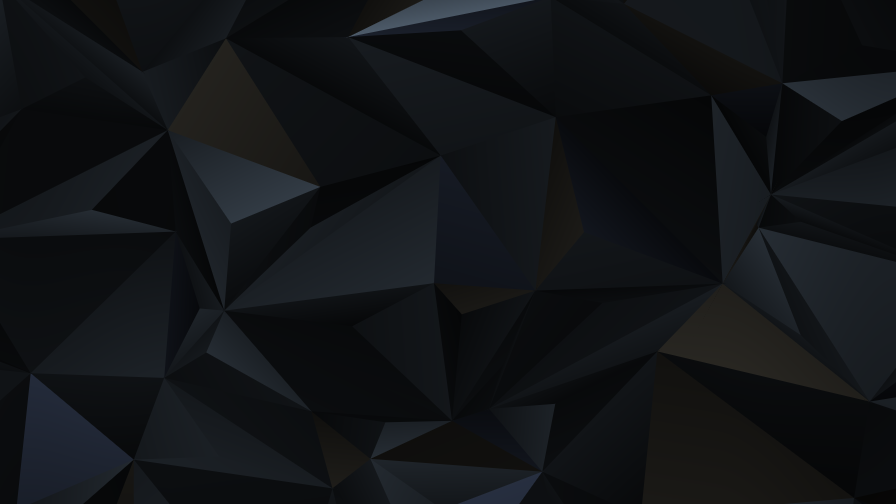
Reproduce this background procedurally as a Shadertoy shader.

```glsl
// Dark low-poly relief: a jittered grid is cut into irregular triangles, and
// some of those fan out from an inner peak into thin shards. Each facet gets a
// hashed tone and tint, shaded linearly between corners, with smoothed edges.

const vec2  CELL        = vec2(0.270, 0.235); // mean mesh spacing, canvas heights
const float JITTER      = 0.46;               // corner shift in cells, below 0.5
const vec2  SEED        = vec2(17.0, 43.0);
const float RISING      = 0.45;               // share of quads split along the rising diagonal
const float FAN_SHARE   = 0.38;               // share of triangles cut into three shards
const float PEAK_MARGIN = 0.22;               // keeps the inner peak off the triangle sides
const float TONE_FLOOR  = 0.038;
const float TONE_SPREAD = 0.078;
const float TONE_GLINT  = 0.16;               // extra light on the rare bright facets
const float GLINT_POWER = 8.0;
const vec2  CORNER_GAIN = vec2(0.5, 1.4);     // range of shading at facet corners
const vec3  COOL        = vec3(0.85, 1.0, 1.16);
const vec3  BLUE        = vec3(0.83, 1.0, 1.36);
const vec3  WARM        = vec3(1.05, 1.0, 0.88);
const float BLUE_SHARE  = 0.10;
const float WARM_SHARE  = 0.07;
const float WARM_GLINT  = 0.15;               // warm facets stay dim
const float SIDE_SHADE  = 0.25;

vec3 hash3(vec2 p)
{
    vec3 q = fract(p.xyx * vec3(0.1031, 0.1030, 0.0973));
    q += dot(q, q.yxz + 33.33);
    return fract((q.xxy + q.yzz) * q.zyx);
}

float cross2(vec2 a, vec2 b)
{
    return a.x * b.y - a.y * b.x;
}

vec2 meshCorner(vec2 id)
{
    return (id + JITTER * (2.0 * hash3(id + SEED).xy - 1.0)) * CELL;
}

// Colour of one facet; bary holds the weights of its three corners.
vec3 facetColor(vec2 key, vec3 bary)
{
    vec3 rnd = hash3(key);
    vec3 gains = mix(vec3(CORNER_GAIN.x), vec3(CORNER_GAIN.y), hash3(key + 71.0));
    bool warm = rnd.y > 1.0 - WARM_SHARE;
    float glint = TONE_GLINT * pow(rnd.x, GLINT_POWER) * (warm ? WARM_GLINT : 1.0);
    float tone = TONE_FLOOR + TONE_SPREAD * rnd.x + glint;
    vec3 tint = warm ? WARM : rnd.y < BLUE_SHARE ? BLUE : COOL;
    return tone * dot(gains, bary) * tint;
}

// Adds a counterclockwise triangle, weighted by its pixel coverage.
void addFacet(inout vec4 sum, vec2 p, vec2 a, vec2 b, vec2 c, vec2 key, float pixel)
{
    vec3 area = vec3(cross2(c - b, p - b), cross2(a - c, p - c), cross2(b - a, p - a));
    vec3 dist = area / vec3(length(c - b), length(a - c), length(b - a));
    float inside = min(dist.x, min(dist.y, dist.z));
    float coverage = clamp(0.5 + inside / pixel, 0.0, 1.0);
    if (coverage <= 0.0) return;

    float whole = max(cross2(b - a, c - a), 1e-5);
    vec3 bary = clamp(area / whole, 0.0, 1.0);
    sum += coverage * vec4(facetColor(key, bary), 1.0);
}

// Adds a triangle whole, or as three shards around a hashed inner peak.
void addTriangle(inout vec4 sum, vec2 p, vec2 a, vec2 b, vec2 c, vec2 key, float pixel)
{
    if (hash3(key + 137.0).x > FAN_SHARE)
    {
        addFacet(sum, p, a, b, c, key, pixel);
        return;
    }
    vec3 w = PEAK_MARGIN + hash3(key + 211.0);
    vec2 peak = (a * w.x + b * w.y + c * w.z) / (w.x + w.y + w.z);
    addFacet(sum, p, a, b, peak, key, pixel);
    addFacet(sum, p, b, c, peak, key + vec2(0.0, 307.0), pixel);
    addFacet(sum, p, c, a, peak, key + vec2(0.0, 509.0), pixel);
}

void mainImage(out vec4 fragColor, in vec2 fragCoord)
{
    float pixel = 1.0 / iResolution.y;
    vec2 p = fragCoord * pixel;
    vec2 home = floor(p / CELL);
    vec4 sum = vec4(0.0);

    for (int j = -1; j <= 1; j++)
    for (int i = -1; i <= 1; i++)
    {
        vec2 id = home + vec2(i, j);
        vec2 a = meshCorner(id);
        vec2 b = meshCorner(id + vec2(1.0, 0.0));
        vec2 c = meshCorner(id + vec2(1.0, 1.0));
        vec2 d = meshCorner(id + vec2(0.0, 1.0));

        // Split along a diagonal that stays inside the quad.
        bool acFits = cross2(c - a, b - a) < 0.0 && cross2(c - a, d - a) > 0.0;
        bool bdFits = cross2(d - b, c - b) < 0.0 && cross2(d - b, a - b) > 0.0;
        bool useAC = acFits && (!bdFits || hash3(id + SEED).z < RISING);

        vec2 key = id * 2.0 + SEED * 3.0;
        vec2 nextKey = key + vec2(1.0, 0.0);
        addTriangle(sum, p, a, b, useAC ? c : d, key, pixel);
        addTriangle(sum, p, useAC ? a : b, c, d, nextKey, pixel);
    }

    // Soft darkening toward the left and right sides.
    float side = abs(2.0 * fragCoord.x / iResolution.x - 1.0);
    float light = 1.0 - SIDE_SHADE * smoothstep(0.6, 1.0, side);
    fragColor = vec4(sum.rgb / max(sum.a, 1e-4) * light, 1.0);
}
```
